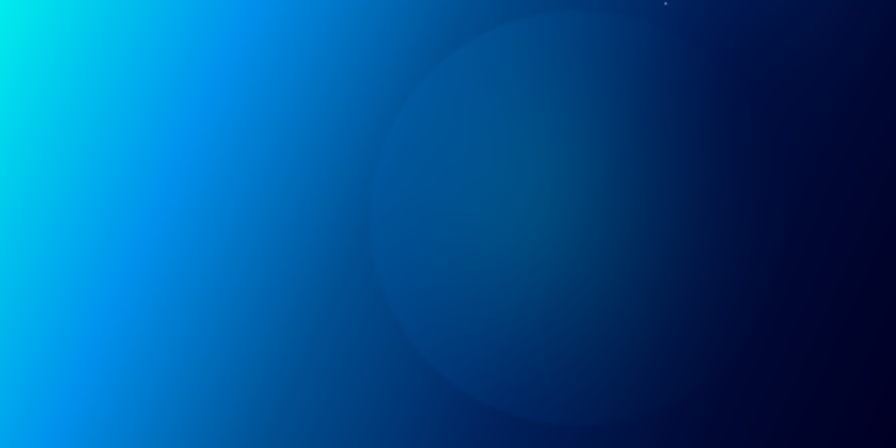
A Shadertoy shader for this background:

```glsl
// Diagonal cyan-to-navy gradient with a large, faint glowing disc right of centre.

// Blends one gradient stop into the next across the range a..b.
vec3 addStop(vec3 base, vec3 stopColor, float a, float b, float t) {
    return mix(base, stopColor, clamp((t - a) / (b - a), 0.0, 1.0));
}

vec3 diagonalGradient(float t) {
    vec3 color = vec3(0.0, 0.93, 0.93);
    color = addStop(color, vec3(0.0, 0.57, 0.93), 0.00, 0.56, t);
    color = addStop(color, vec3(0.0, 0.31, 0.57), 0.56, 1.05, t);
    color = addStop(color, vec3(0.0, 0.13, 0.36), 1.05, 1.55, t);
    color = addStop(color, vec3(0.0, 0.03, 0.20), 1.55, 2.05, t);
    return addStop(color, vec3(0.0, 0.00, 0.14), 2.05, 2.45, t);
}

// Soft elliptical falloff, 1 at its centre.
float softGlow(vec2 p, vec2 center, vec2 size) {
    vec2 d = (p - center) / size;
    return exp(-dot(d, d));
}

void mainImage(out vec4 fragColor, in vec2 fragCoord) {
    // Height spans 0..1; width spans 0..2 on the wide canvas.
    vec2 p = fragCoord / iResolution.y;
    p.x *= 2.0 * iResolution.y / iResolution.x;
    float pixel = 1.0 / iResolution.y;

    // Background, slanted from upper left to lower right
    vec3 color = diagonalGradient(p.x + 0.456 * (1.0 - p.y));

    // Disc: blue rim tint on the left, teal glow inside, dim right side
    float edge = length(p - vec2(1.29, 0.513)) - 0.463;
    float disc = 1.0 - smoothstep(-0.006 - pixel, 0.006 + pixel, edge);
    float leftSide = 1.0 - smoothstep(0.95, 1.60, p.x);
    color += disc * leftSide * vec3(0.0, 0.002, 0.022);
    color += disc * softGlow(p, vec2(1.21, 0.53), vec2(0.27, 0.36)) * vec3(0.0, 0.115, 0.07);
    color -= softGlow(p, vec2(1.66, 0.80), vec2(0.16, 0.24)) * vec3(0.0, 0.025, 0.03);

    // Tiny pale speck at the top
    float speck = 1.0 - smoothstep(0.001, 0.003 + pixel, length(p - vec2(1.486, 0.992)));
    color += 0.3 * speck;

    fragColor = vec4(clamp(color, 0.0, 1.0), 1.0);
}
```
